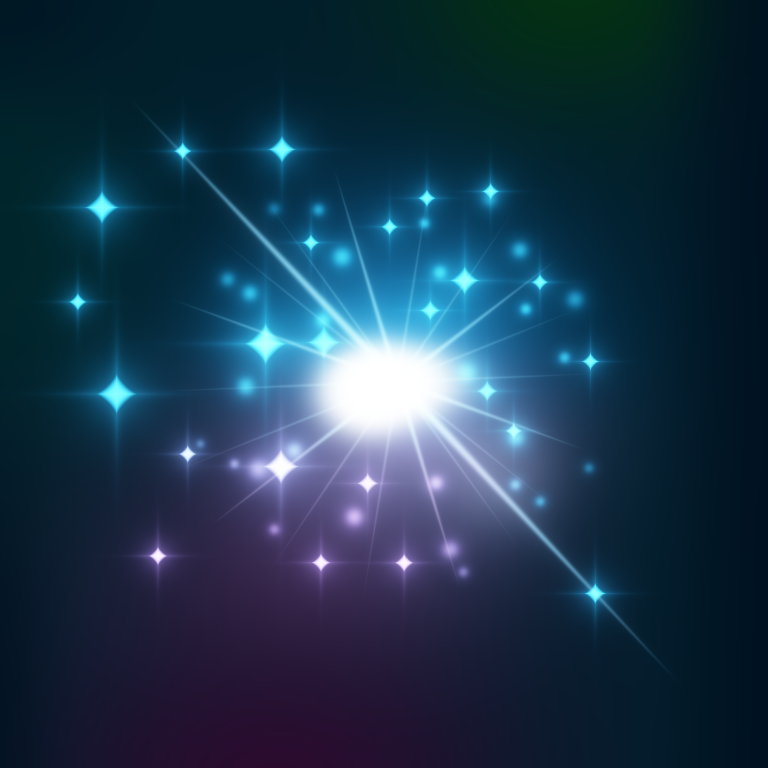
This background is drawn by a Shadertoy shader. Its source:

```glsl
// Starburst of thin rays and four-pointed sparkles glowing on a dark teal and purple backdrop.

vec2 polar(float degrees, float radius) {
    float a = radians(degrees);
    return radius * vec2(cos(a), sin(a));
}

float hash(float n) {
    return fract(sin(n * 12.9898) * 43758.547);
}

// Soft elliptical spot with the given radii
float blob(vec2 p, vec2 radii) {
    p /= radii;
    return exp(-dot(p, p));
}

// Light is cyan, turning lilac toward the lower left
vec3 tintAt(vec2 p) {
    float lilac = smoothstep(-0.03, -0.15, p.y) * smoothstep(0.2, 0.05, p.x);
    return mix(vec3(0.1, 0.62, 1.0), vec3(0.6, 0.45, 1.0), lilac);
}

// Concave diamond with a halo and crossed flares
vec3 star(vec2 p, vec2 center, float size) {
    vec2 a = abs(p - center) / size;
    vec2 bent = pow(a, vec2(0.8));
    float core = 5.0 * smoothstep(1.1, 0.35, pow(bent.x + bent.y, 1.25));
    float halo = 0.9 * exp(-length(a));
    float flare = exp(-5.0 * a.x - 0.7 * a.y) + exp(-5.0 * a.y - 0.8 * a.x);
    return tintAt(center) * (core + halo + flare);
}

// Tapered beam leaving the center
float ray(vec2 p, float degrees, float len, float width) {
    vec2 dir = polar(degrees, 1.0);
    float along = dot(p, dir);
    float across = abs(dir.x * p.y - dir.y * p.x);
    float fade = clamp(1.0 - along / len, 0.0, 1.0);
    float w = width * (0.25 + fade);
    float profile = exp(-across * across / (w * w)) + 0.2 * exp(-across / (3.0 * w));
    return profile * pow(fade, 1.3) * smoothstep(-0.005, 0.03, along);
}

vec3 backdrop(vec2 uv) {
    vec3 col = vec3(0.005, 0.115, 0.17);
    col = mix(col, vec3(0.0, 0.155, 0.165), 0.8 * blob(uv - vec2(0.0, 0.68), vec2(0.2, 0.3)));
    col = mix(col, vec3(0.015, 0.19, 0.07), blob(uv - vec2(0.75, 1.03), vec2(0.22, 0.17)));
    col = mix(col, vec3(0.21, 0.13, 0.27), 0.85 * blob(uv - vec2(0.38, 0.25), vec2(0.27, 0.19)));
    col = mix(col, vec3(0.18, 0.035, 0.18), 0.9 * blob(uv - vec2(0.36, -0.02), vec2(0.3, 0.18)));
    // Darker navy borders
    float border = smoothstep(0.82, 1.0, uv.x) + smoothstep(0.12, -0.04, uv.x) * smoothstep(0.6, 0.1, uv.y);
    border += 0.7 * smoothstep(0.25, 0.0, uv.x) * smoothstep(0.8, 1.0, uv.y);
    return mix(col, vec3(0.0, 0.06, 0.12), 0.8 * clamp(border, 0.0, 1.0));
}

void mainImage(out vec4 fragColor, in vec2 fragCoord) {
    vec2 uv = 0.5 + (fragCoord - 0.5 * iResolution.xy) / iResolution.y;
    vec2 p = uv - vec2(0.518, 0.503);
    vec3 tint = tintAt(p);

    // Wide glow, lower right haze and white-hot heart
    vec3 haze = mix(vec3(0.5, 0.46, 0.78), vec3(0.1, 0.52, 0.95), smoothstep(-0.12, 0.1, p.y));
    vec3 light = haze * 1.15 * blob(p, vec2(0.19));
    light += vec3(0.5, 0.55, 0.75) * 0.5 * blob(p - vec2(0.13, -0.12), vec2(0.07));
    light += 7.0 * blob(p - vec2(-0.035, -0.012), vec2(0.047, 0.04));
    light += 4.0 * blob(p - vec2(0.01, 0.0), vec2(0.055, 0.035));
    light += haze * 1.6 * blob(p, vec2(0.09));

    // Fan of rays, every third one brighter
    float rays = 0.0;
    for (int i = 0; i < 18; i++) {
        float k = float(i);
        float bend = 1.4 - 3.07 * sin(radians(40.0 * k + 19.0)) + 3.48 * sin(radians(80.0 * k + 33.5));
        float strong = i % 3 == 2 ? 1.0 : 0.0;
        float len = 0.29 + 0.03 * cos(radians(20.0 * k - 180.0));
        rays += mix(0.6, 1.7, strong) * ray(p, 20.0 * k + bend, len, mix(0.0021, 0.003, strong));
    }
    rays += 2.4 * ray(p, 133.4, 0.51, 0.0045) + 2.4 * ray(p, 313.0, 0.54, 0.0045);
    light += mix(tint, vec3(1.0), 0.35) * rays;

    // Left arc, large and small sparkles in turn
    for (int i = 0; i < 6; i++) {
        float k = float(i);
        float size = i % 2 == 0 ? 0.018 + 0.002 * k : 0.012;
        light += star(p, polar(116.5 + 16.5 * k, 0.338 + 0.11 * sin(0.72 * k)), size);
    }
    // Right arc, alternating between two radii
    for (int i = 0; i < 6; i++) {
        float k = float(i);
        float radius = 0.189 + 0.065 * sin(0.63 * k) - 0.025 * cos(3.1416 * k);
        light += star(p, polar(29.0 * k - 23.0, radius), 0.0115);
    }
    // Inner turn and lower trail
    for (int i = 0; i < 4; i++) {
        float k = float(i);
        light += star(p, polar(-6.0 + 64.0 * k + 7.5 * k * k, 0.117 - 0.026 * k + 0.011 * k * k), i == 2 ? 0.022 : 0.014);
        if (i < 3) light += star(p, polar(-88.0 - 22.0 * k - 3.0 * k * k, 0.236 - 0.035 * k + 0.055 * k * k), 0.0125);
    }
    // Accent sparkles
    light += 1.6 * star(p, polar(164.0, 0.179), 0.027);
    light += 1.4 * star(p, polar(216.0, 0.188), 0.023);
    light += 1.2 * star(p, polar(56.5, 0.158), 0.019);
    light += star(p, polar(313.0, 0.377), 0.014) + star(p, polar(81.0, 0.242), 0.012);

    // Scattered soft motes, fainter with distance
    for (int i = 0; i < 28; i++) {
        float k = float(i);
        float radius = 0.09 + 0.19 * sqrt(k / 28.0);
        vec2 spot = polar(137.5 * k + 30.0 * hash(k + 1.0), radius);
        float size = mix(0.005, 0.011, hash(k + 40.0));
        float strength = mix(2.2, 0.5, k / 28.0);
        light += tintAt(spot) * strength * (blob(p - spot, vec2(size)) + 0.25 * blob(p - spot, vec2(2.2 * size)));
    }

    fragColor = vec4(1.0 - (1.0 - backdrop(uv)) * exp(-light), 1.0);
}
```
